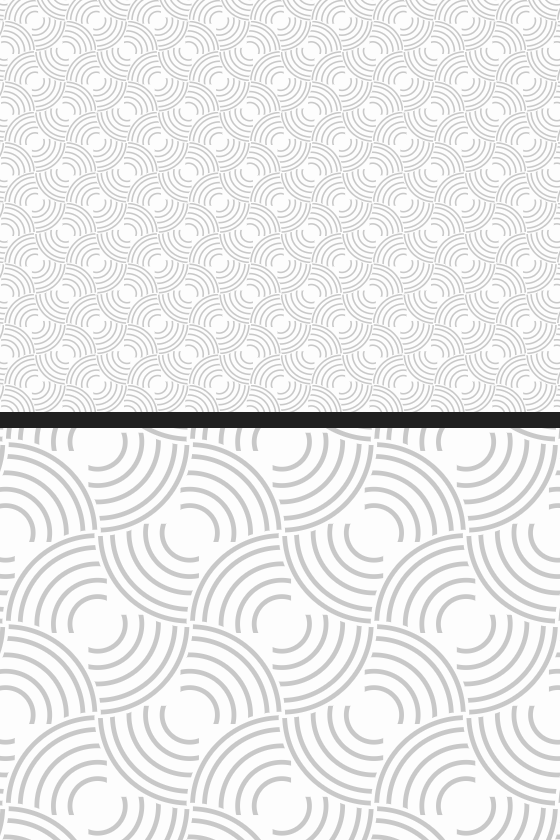
Top: the whole. Bottom: its middle third, enlarged.
Give the GLSL for this pattern, as a Shadertoy shader.

```glsl
// Grey concentric arcs woven into overlapping quarter fans on a pale ground.
// Eyes sit on a checkerboard of grid corners; each square holds one fan,
// and arcs of the opposite eye tuck under the rim of that fan.

#define REPEATS vec2(9.12, 6.79)    // full repeats across and down
#define ORIGIN vec2(0.0625, 0.950)  // position of one eye on the canvas
#define RIM 0.97                    // outer arc radius, in squares
#define FIRST_RING 0.84
#define RING_STEP 0.18
#define INNER_RINGS 4
#define LINE_WIDTH 0.052
#define END_GAP 0.065               // space between arc ends and the next rim
#define TUCK 0.10                   // how far arcs run past their own square
#define PAPER vec3(0.992)
#define INK vec3(0.785)

// Distance to the nearest concentric stroke at a given radius.
float ringStrokes(float radius) {
    float d = abs(radius - RIM);
    for (int k = 0; k < INNER_RINGS; k++) {
        float ring = FIRST_RING - RING_STEP * float(k);
        d = min(d, abs(radius - ring));
    }
    return d - 0.5 * LINE_WIDTH;
}

// Signed distance to the fan pattern; grid squares have unit side.
float fanPattern(vec2 q) {
    vec2 cell = floor(q);
    vec2 odd = mod(cell, 2.0);
    vec2 evenEye = cell + odd;
    vec2 oddEye = cell + 1.0 - odd;

    // Neighbouring squares alternate which eye owns the fan.
    bool evenOwns = mod(cell.x + cell.y, 2.0) > 0.5;
    vec2 owner = evenOwns ? evenEye : oddEye;
    vec2 other = evenOwns ? oddEye : evenEye;
    vec2 p = abs(q - owner);
    vec2 u = abs(q - other);

    // The owner's arcs stop short of the rims in adjacent squares.
    float clearance = min(length(p - vec2(1.0, -1.0)),
                          length(p - vec2(-1.0, 1.0))) - RIM;
    float fan = max(ringStrokes(length(p)), END_GAP - clearance);

    // The other eye's arcs run on a little, outside the owner's rim.
    float under = max(ringStrokes(length(u)), RIM + END_GAP - length(p));
    under = max(under, min(u.x, u.y) - TUCK);
    return min(fan, under);
}

void mainImage(out vec4 fragColor, in vec2 fragCoord) {
    vec2 uv = fragCoord / iResolution.xy;
    vec2 q = (uv - ORIGIN) * REPEATS * 2.0;
    float pixel = 2.0 * REPEATS.y / iResolution.y;

    // Antialiased line coverage.
    float coverage = clamp(0.5 - fanPattern(q) / pixel, 0.0, 1.0);
    fragColor = vec4(mix(PAPER, INK, coverage), 1.0);
}
```
